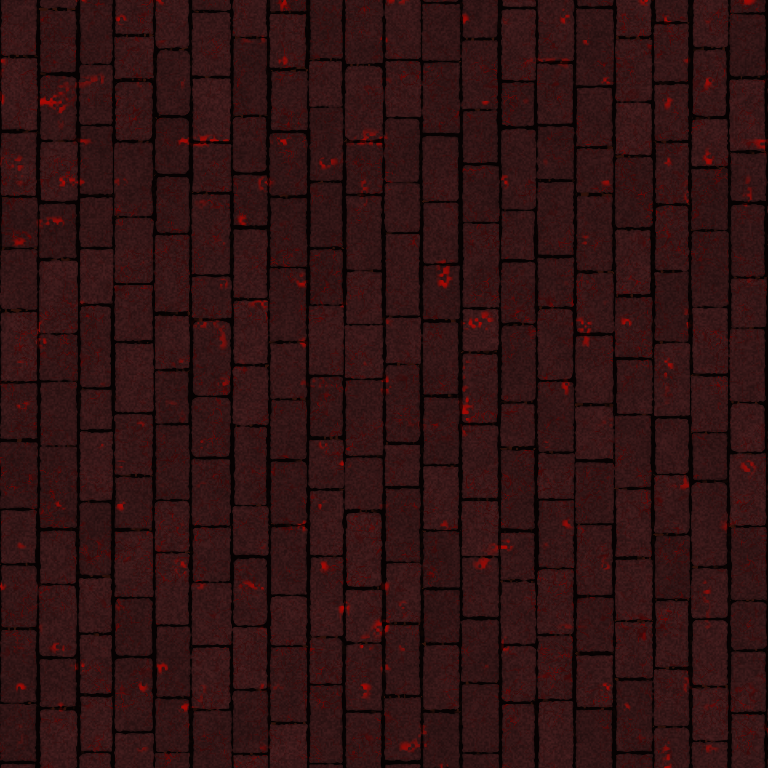
A Shadertoy shader for this texture:

```glsl
// Dark red brick paving in twenty staggered columns, with black joints and fine red cracks.

const vec2 GRID = vec2(20.0, 12.0); // columns across, bricks down each column

float hash(vec2 p) {
    vec3 q = fract((p.xyx + 17.0) * vec3(0.1031, 0.1030, 0.0973));
    q += dot(q, q.yzx + 33.33);
    return fract((q.x + q.y) * q.z);
}

float noise(vec2 p) {
    vec2 i = floor(p), f = fract(p);
    f = f * f * (3.0 - 2.0 * f);
    return mix(mix(hash(i), hash(i + vec2(1, 0)), f.x),
               mix(hash(i + vec2(0, 1)), hash(i + vec2(1, 1)), f.x), f.y);
}

// Difference of the two nearest cell distances: zero along cell borders
float cellBorder(vec2 p) {
    vec2 cell = floor(p);
    float nearest = 8.0, second = 8.0;
    for (int y = -1; y <= 1; y++)
    for (int x = -1; x <= 1; x++) {
        vec2 id = cell + vec2(x, y);
        float d = length(id + vec2(hash(id), hash(id + 57.0)) - p);
        second = min(second, max(nearest, d));
        nearest = min(nearest, d);
    }
    return second - nearest;
}

// Uneven joint positions, in canvas units
float columnEdge(float column) {
    return (column + 0.1 * (hash(vec2(column, 7.0)) - 0.5)) / GRID.x;
}

float rowShift(float column) {
    return fract(0.5 * column + 0.45 * hash(vec2(column, 3.0)));
}

float rowEdge(float column, float row) {
    float jitter = 0.36 * (hash(vec2(column, row) + 31.0) - 0.5);
    return (row + jitter + rowShift(column)) / GRID.y;
}

void mainImage(out vec4 fragColor, in vec2 fragCoord) {
    vec2 uv = fragCoord / iResolution.xy;
    float pixel = 1.0 / min(iResolution.x, iResolution.y);

    // Find the brick under this point
    float column = floor(uv.x * GRID.x);
    column += step(columnEdge(column + 1.0), uv.x) - step(uv.x, columnEdge(column));
    float row = floor(uv.y * GRID.y - rowShift(column));
    row += step(rowEdge(column, row + 1.0), uv.y) - step(uv.y, rowEdge(column, row));
    vec2 brick = vec2(column, row);

    // Worn rounded rectangle, inset by a different amount on each side
    vec2 low = vec2(columnEdge(column), rowEdge(column, row));
    vec2 high = vec2(columnEdge(column + 1.0), rowEdge(column, row + 1.0));
    low += 0.0006 + vec2(0.0024, 0.002) * vec2(hash(brick + 101.0), hash(brick + 151.0));
    high -= 0.0006 + vec2(0.0028, 0.002) * vec2(hash(brick + 211.0), hash(brick + 263.0));
    float radius = 0.002 + 0.006 * pow(hash(brick + 307.0), 4.0);
    vec2 q = abs(uv - 0.5 * (low + high)) - 0.5 * (high - low);
    vec2 corner = q + radius;
    float d = length(max(corner, 0.0)) + min(max(corner.x, corner.y), 0.0) - radius;
    d += 0.0018 * (noise(uv * 110.0) - 0.5) + 0.0014 * (noise(uv * 300.0) - 0.5);
    float stone = 1.0 - smoothstep(-0.5, 0.5, d / max(pixel, 0.0014));

    // Stone tone: per brick, cloudy stains, then fine grain
    float tone = mix(0.9, 1.1, hash(brick + 401.0));
    tone *= 0.94 + 0.12 * noise(uv * 45.0);
    tone *= 0.73 + 0.42 * noise(uv * 480.0) + 0.12 * noise(uv * 210.0);
    tone *= mix(0.85, 1.0, smoothstep(0.0, 0.003, -d));
    vec3 color = vec3(0.2, 0.085, 0.086) * tone;

    // Broken network of cracks, displaced from brick to brick
    vec2 crackPos = uv + 3.0 * vec2(hash(brick + 503.0), hash(brick + 557.0));
    crackPos += 0.011 * (vec2(noise(uv * 95.0), noise(uv * 95.0 + 40.0)) - 0.5);
    crackPos += 0.005 * (vec2(noise(uv * 230.0), noise(uv * 230.0 + 70.0)) - 0.5);
    float soft = max(pixel, 0.0013);
    float wide = 1.0 - smoothstep(0.0, 0.02 + 65.0 * soft, cellBorder(crackPos * 58.0));
    float fine = 1.0 - smoothstep(0.0, 0.02 + 100.0 * soft, cellBorder(crackPos * 105.0 + 9.0));
    float patches = smoothstep(0.3, 0.8, noise(uv * 32.0 + 5.0));
    float broken = smoothstep(0.35, 0.65, noise(uv * 85.0 + 20.0));
    float crack = max(wide * broken, 0.6 * fine * patches) * (0.4 + 0.6 * patches);
    float heat = patches * broken * smoothstep(0.3, 0.8, noise(uv * 150.0 + 80.0));
    vec3 crackColor = mix(vec3(0.23, 0.022, 0.022), vec3(0.42, 0.015, 0.012), heat);
    color = mix(color, crackColor, 0.9 * crack);

    // Joints, with brown crumbs mostly in the short ones
    float crumbs = smoothstep(0.55, 0.85, noise(uv * 260.0 + 11.0));
    crumbs *= smoothstep(0.35, 0.7, noise(uv * 38.0 + 60.0)) * mix(0.15, 1.0, step(q.x, q.y));
    vec3 joint = mix(vec3(0.022, 0.009, 0.009), vec3(0.19, 0.07, 0.04), crumbs);
    color = mix(joint, color, stone);

    // Rare small bright red spots, ragged and brightest in the middle
    float spot = smoothstep(0.83, 1.0, noise(uv * 38.0 + 90.0));
    spot *= smoothstep(0.35, 0.75, noise(uv * 240.0 + 33.0)) * mix(0.3, 1.0, stone);
    color = mix(color, vec3(0.65, 0.03, 0.012), spot);

    fragColor = vec4(color, 1.0);
}
```
